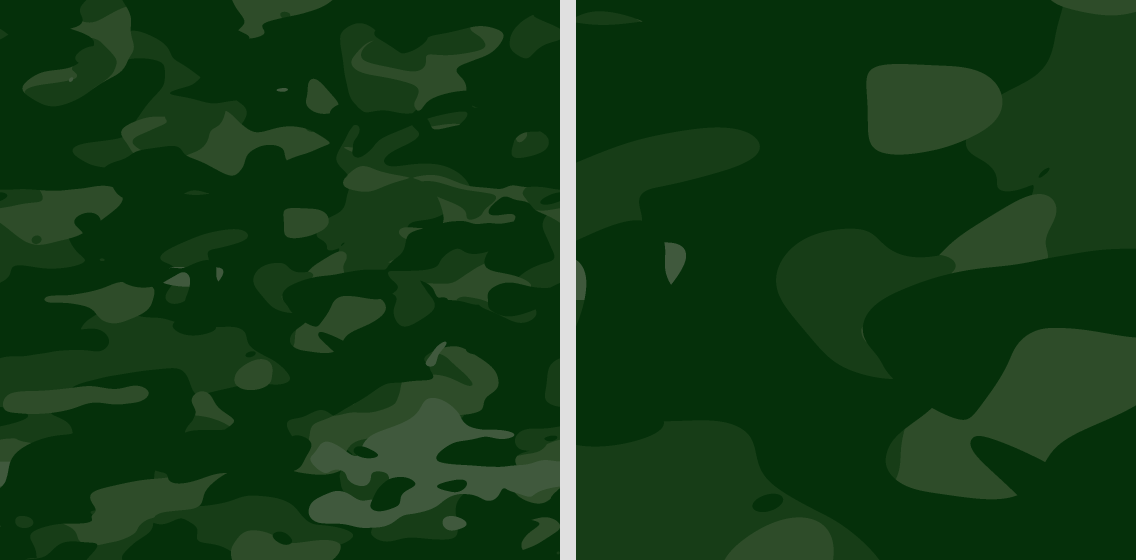
Left, the full canvas; right, a detail of the centre.
Reproduce this pattern procedurally as a WebGL 1 fragment shader.

```glsl
precision highp float;
// Seamless woodland camouflage: moss, sage and pale patches on dark green.
// Each patch layer is thresholded, wrapping gradient noise whose slopes favour
// one slanted axis; two further noise fields cut the patches to sharp tips.
uniform vec2 u_resolution;

const vec3 DARK = vec3(0.02, 0.19, 0.04);
const vec3 MOSS = vec3(0.09, 0.24, 0.09);
const vec3 SAGE = vec3(0.18, 0.30, 0.16);
const vec3 PALE = vec3(0.25, 0.35, 0.24);

// Noise cells across and up the tile (whole numbers keep it seamless)
const vec2 MOSS_CELLS = vec2(5.0, 7.0);
const vec2 SAGE_CELLS = vec2(5.0, 8.0);
const vec2 PALE_CELLS = vec2(6.0, 9.0);
const vec2 CUT_CELLS = vec2(6.0, 10.0);
const vec2 WARP_CELLS = vec2(6.0, 8.0);
const vec2 WARP = vec2(0.05, 0.03);     // bending of the outlines

// Patches run along this axis, with weaker slopes along than across it
const vec2 GRAIN = vec2(0.88, 0.475);
const vec2 SLOPE = vec2(0.75, 1.2);

// Levels in standard deviations: higher means smaller patches
const float MOSS_LEVEL = 0.61;
const float SAGE_LEVEL = 0.57;
const float PALE_LEVEL = 2.2;
const float CUT_LEVEL = 0.9;            // above this everything is dark
const float FADE_LEVEL = 0.9;           // above this sage turns to moss

// The large pale patch
const vec2 PALE_CENTER = vec2(0.73, 0.16);
const vec2 PALE_RADIUS = vec2(0.21, 0.12);
const float PALE_LIFT = 3.4;

const float DETAIL = 0.5;               // weight of the second octave
const float NOISE_SCALE = 4.14;         // brings the noise to unit deviation
const float TAU = 6.2831853;
const int AA = 3;                       // samples per pixel side

float hash(vec2 p) {
  return fract(sin(dot(p, vec2(127.1, 311.7))) * 43758.5453);
}

// Height at an offset from a lattice corner, wrapped on the tile
float corner(vec2 cell, vec2 offset, vec2 cells, float seed) {
  vec2 wrapped = floor(mod(cell + 0.5, cells));
  float angle = TAU * hash(wrapped + seed * vec2(17.0, 29.0));
  vec2 slope = SLOPE * vec2(cos(angle), sin(angle));
  vec2 across = vec2(-GRAIN.y, GRAIN.x);
  return dot(slope.x * GRAIN + slope.y * across, offset);
}

// Gradient noise that repeats once per tile; the seed also shifts the lattice
float noise(vec2 uv, vec2 cells, float seed) {
  vec2 q = uv * cells + seed * vec2(0.37, 0.61);
  vec2 i = floor(q);
  vec2 f = q - i;
  vec2 s = f * f * f * (f * (f * 6.0 - 15.0) + 10.0);
  vec2 e = vec2(1.0, 0.0);
  float a = corner(i, f, cells, seed);
  float b = corner(i + e.xy, f - e.xy, cells, seed);
  float c = corner(i + e.yx, f - e.yx, cells, seed);
  float d = corner(i + e.xx, f - e.xx, cells, seed);
  return mix(mix(a, b, s.x), mix(c, d, s.x), s.y);
}

// Two octaves with unit deviation
float field(vec2 uv, vec2 cells, float seed) {
  float coarse = noise(uv, cells, seed);
  float fine = noise(uv, cells * 2.0, seed + 0.5);
  return (coarse + DETAIL * fine) * NOISE_SCALE;
}

vec3 camouflage(vec2 uv) {
  // Bend the plane so the outlines grow lobes and necks
  vec2 p = uv + WARP * vec2(noise(uv, WARP_CELLS, 1.0),
                            noise(uv, WARP_CELLS, 2.0));

  float moss = field(p, MOSS_CELLS, 3.0);
  float sage = field(p, SAGE_CELLS, 4.0);
  float cut = field(p, CUT_CELLS, 6.0);
  float fade = field(p, CUT_CELLS, 7.0);

  // Raise the pale field around its main patch
  vec2 d = (fract(uv - PALE_CENTER + 0.5) - 0.5) / PALE_RADIUS;
  float pale = field(p, PALE_CELLS, 5.0) + PALE_LIFT * exp(-dot(d, d));

  // Stack the layers from dark to pale
  vec3 color = moss > MOSS_LEVEL ? MOSS : DARK;
  if (sage > SAGE_LEVEL) color = fade > FADE_LEVEL ? MOSS : SAGE;
  if (pale > PALE_LEVEL) color = PALE;
  return cut > CUT_LEVEL ? DARK : color;
}

void main() {
  // Average a grid of samples for smooth edges
  vec3 sum = vec3(0.0);
  for (int y = 0; y < AA; y++) {
    for (int x = 0; x < AA; x++) {
      vec2 shift = (vec2(float(x), float(y)) + 0.5) / float(AA) - 0.5;
      sum += camouflage((gl_FragCoord.xy + shift) / u_resolution);
    }
  }
  gl_FragColor = vec4(sum / float(AA * AA), 1.0);
}
```
